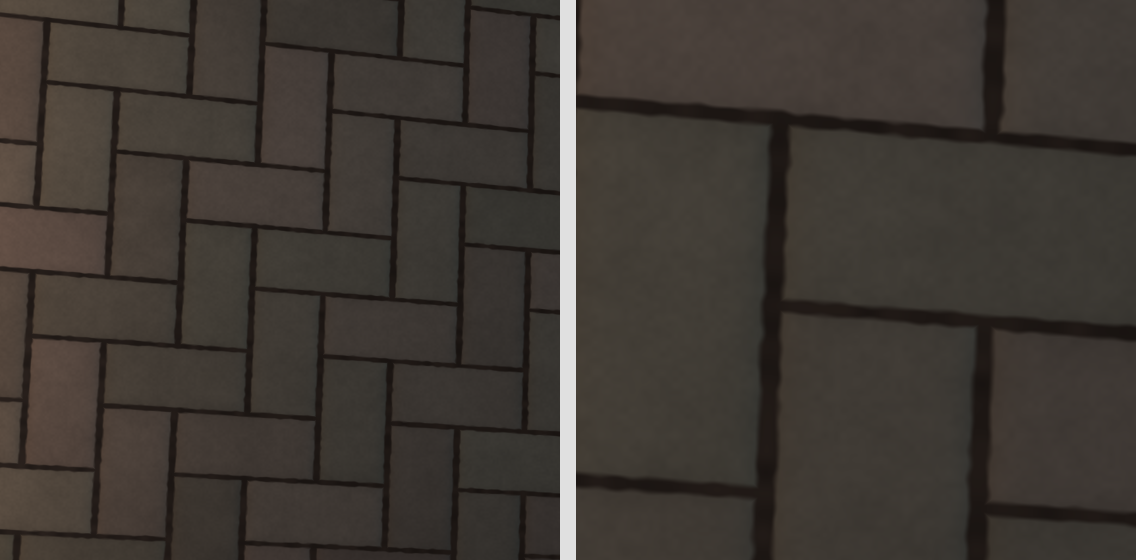
Left: the whole. Right: its middle third, enlarged.
Write a WebGL 1 fragment shader that draws this texture.

```glsl
precision highp float;
// Dim herringbone brick paving, seen slightly askew and lit warmly from the left.

uniform vec2 u_resolution;

#define WARM_CLAY vec3(0.350, 0.293, 0.250)
#define COOL_CLAY vec3(0.205, 0.194, 0.183)
#define JOINT_COLOR vec3(0.105, 0.083, 0.072)
#define LIGHT_FALLOFF 2.4
#define JOINT_HALF 0.040
#define JOINT_SOFT 0.018
#define JOINT_WEAR 0.022
#define BRICK_VARIATION 0.16
#define BLOTCH 0.10
#define GRAIN 0.09

float hash(vec2 p) {
  return fract(sin(dot(p, vec2(127.1, 311.7))) * 43758.5453);
}

float noise(vec2 p) {
  vec2 cell = floor(p);
  vec2 f = fract(p);
  f = f * f * (3.0 - 2.0 * f);
  return mix(mix(hash(cell), hash(cell + vec2(1.0, 0.0)), f.x),
             mix(hash(cell + vec2(0.0, 1.0)), hash(cell + 1.0), f.x), f.y);
}

// Invert the mild perspective: canvas point (y down) to brick-width units.
vec2 groundPlane(vec2 p) {
  const vec2 origin = vec2(0.0846, 0.0352);
  const vec2 axisX = vec2(0.1324, 0.0148);
  const vec2 axisY = vec2(-0.0068, 0.1100);
  const vec2 tilt = vec2(0.0092, -0.0047);
  vec2 a = axisX - tilt.x * p;
  vec2 b = axisY - tilt.y * p;
  vec2 r = p - origin;
  return vec2(r.x * b.y - r.y * b.x, a.x * r.y - a.y * r.x)
       / (a.x * b.y - a.y * b.x);
}

// Herringbone of 2:1 bricks: gives the local point, brick size and brick id.
void herringbone(vec2 q, out vec2 local, out vec2 size, out vec2 id) {
  vec2 cell = floor(q);
  float k = floor(mod(cell.x - cell.y + 0.5, 4.0));
  size = k < 1.5 ? vec2(2.0, 1.0) : vec2(1.0, 2.0);
  vec2 shift = vec2(0.0);
  if (k == 1.0) shift.x = 1.0;
  if (k == 2.0) shift.y = 1.0;
  id = cell - shift;
  local = q - id;
}

void main() {
  vec2 p = gl_FragCoord.xy / u_resolution;
  p.y = 1.0 - p.y;
  vec2 q = groundPlane(p);

  vec2 local, size, id;
  herringbone(q, local, size, id);

  // Distance to the brick outline, roughened; upright joints are wider.
  vec2 edge = min(local, size - local);
  float d = min(edge.x - 0.006, edge.y + 0.004);
  d += JOINT_WEAR * (noise(q * 13.0) - 0.5);

  // Light fades to the right and toward the top and bottom.
  float warmth = exp(-LIGHT_FALLOFF * p.x);
  float fade = 1.04 - 0.35 * (p.y - 0.35) * (p.y - 0.35);
  vec3 clay = mix(COOL_CLAY, WARM_CLAY, warmth) * fade;

  // Each brick has its own brightness and a faint red or green cast.
  clay *= 1.0 + BRICK_VARIATION * (hash(id + 3.7) - 0.5);
  clay *= 1.0 + (hash(id + 19.3) - 0.5) * vec3(0.06, -0.03, 0.01);

  // Cloudy stains and fine sandy grain.
  float cloud = 0.6 * noise(q * 2.3 + 7.0) + 0.4 * noise(q * 6.1);
  float sand = 0.5 * noise(p * 130.0) + 0.5 * noise(p * 270.0);
  clay *= 1.0 + BLOTCH * (cloud - 0.5) + GRAIN * (sand - 0.5);

  // Brown left edges, bluish right edges, and rounded dark rims.
  clay += 0.030 * exp(-13.0 * local.x) * vec3(1.0, 0.2, -0.5);
  clay += 0.030 * exp(-13.0 * (size.x - local.x)) * vec3(-1.3, -0.3, 0.2);
  clay *= 1.0 - 0.14 * exp(-16.0 * max(d, 0.0));

  // Recessed joints between the bricks.
  vec3 joint = JOINT_COLOR * (0.95 + 0.45 * warmth) * (0.85 + 0.3 * noise(q * 9.0));
  float brick = smoothstep(JOINT_HALF - JOINT_SOFT, JOINT_HALF + JOINT_SOFT, d);
  gl_FragColor = vec4(mix(joint, clay, brick), 1.0);
}
```
